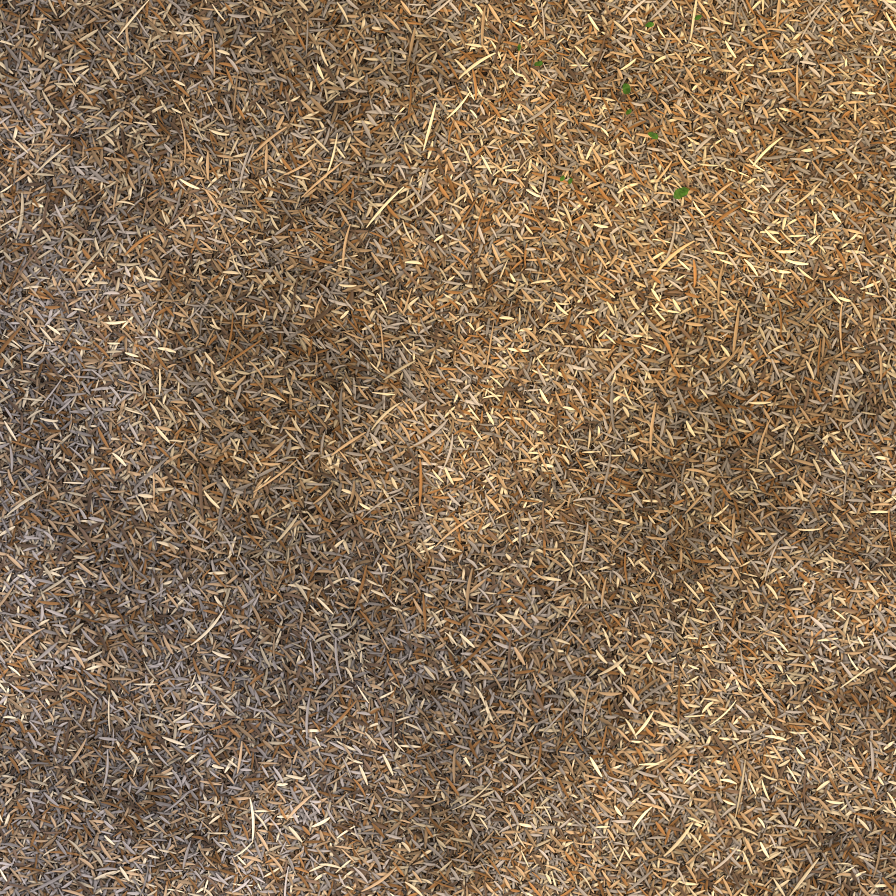
Reproduce this texture procedurally as a three.js fragment shader.

```glsl
varying vec2 vUv;

const int LAYERS = 30;
const int STALK_LAYERS = 2;
const float STALK_SCALE = 2.2;
const vec2 CELL = vec2(0.030, 0.011);
const float BLADE_WIDTH = 0.0015;
const float EDGE = 0.0008;
const float SHADOW = 0.24;
const float SHADOW_REACH = 0.0022;
const int SPRIGS = 10;
const vec2 SPRIG_CENTER = vec2(0.68, 0.88);
const vec2 SPRIG_SPREAD = vec2(0.22, 0.24);

const vec3 SOIL = vec3(0.22, 0.165, 0.125);
const vec3 TAN = vec3(0.68, 0.555, 0.42);
const vec3 GREY = vec3(0.63, 0.575, 0.53);
const vec3 RUST = vec3(0.57, 0.405, 0.25);
const vec3 PALE = vec3(0.86, 0.765, 0.62);
const vec3 DARK = vec3(0.44, 0.35, 0.28);
const vec3 LEAF = vec3(0.25, 0.42, 0.14);
const vec3 WARM_TINT = vec3(1.05, 0.99, 0.86);
const vec3 COOL_TINT = vec3(0.97, 0.99, 1.06);

float hash(vec2 p) {
  return fract(sin(dot(p, vec2(127.1, 311.7))) * 43758.5453);
}

vec3 hash3(vec2 p) {
  float s = dot(p, vec2(127.1, 311.7));
  return fract(sin(vec3(s, s + 1.3, s + 2.9)) * vec3(43758.5453, 22578.15, 19642.35));
}

float noise(vec2 p) {
  vec2 i = floor(p);
  vec2 f = fract(p);
  f = f * f * (3.0 - 2.0 * f);
  return mix(mix(hash(i), hash(i + vec2(1.0, 0.0)), f.x),
             mix(hash(i + vec2(0.0, 1.0)), hash(i + 1.0), f.x), f.y);
}

float fbm(vec2 p) {
  return 0.5 * noise(p) + 0.3 * noise(p * 2.3 + 7.1) + 0.2 * noise(p * 5.1 + 3.7);
}

mat2 rotation(float a) {
  return mat2(cos(a), sin(a), -sin(a), cos(a));
}

vec3 strawColor(float pick) {
  if (pick < 0.32) return TAN;
  if (pick < 0.60) return GREY;
  if (pick < 0.73) return RUST;
  if (pick < 0.88) return PALE;
  return DARK;
}

// One layer of blades in staggered rows: rgb is light added, a is light let through
vec4 strawLayer(vec2 p, float id, float scale, float light, float keep) {
  vec2 size = CELL * scale;
  vec2 g = rotation(id * 2.4) * p / size + vec2(id * 3.71, id * 5.13);
  g.x += hash(vec2(floor(g.y), id));
  vec2 cell = floor(g);
  vec3 form = hash3(cell + id * 7.9);
  vec3 look = hash3(cell + id * 5.3 + 57.7);
  if (look.z > keep) return vec4(0.0, 0.0, 0.0, 1.0);

  // Tilted, bent and tapered blade
  vec2 q = (g - cell - 0.5) * size;
  float border = 0.5 * size.y - abs(q.y);
  float halfLength = size.x * mix(0.2, 0.45, form.x);
  q.x -= (fract(form.x * 37.0) - 0.5) * (size.x - 2.0 * halfLength);
  q.y -= (form.y - 0.5) * 0.25 * size.y;
  q.y -= (form.z - 0.5) * 0.46 * q.x;
  float t = q.x / halfLength;
  q.y -= (fract(form.z * 29.0) - 0.5) * 0.25 * halfLength * t * t;
  float width = BLADE_WIDTH * mix(0.65, 1.3, fract(form.y * 31.0));
  float d = max(abs(q.y) - width * (1.0 - 0.6 * t * t), abs(q.x) - halfLength);

  float cover = 1.0 - smoothstep(-EDGE, EDGE, d);
  float shade = SHADOW * (1.0 - smoothstep(-0.0005, SHADOW_REACH, d - 0.0004));
  shade *= smoothstep(0.0, 0.001, border);
  float side = clamp(q.y / width, -1.0, 1.0);
  vec3 blade = strawColor(look.x) * light * mix(0.8, 1.2, look.y) * (1.0 + 0.1 * side);
  return vec4(blade * cover, (1.0 - cover) * (1.0 - shade));
}

// A few small green leaves gathered around one spot
vec3 addSprigs(vec3 color, vec2 p) {
  vec2 local = p - SPRIG_CENTER;
  if (max(abs(local.x), abs(local.y)) > 0.15) return color;
  float ragged = 0.8 + 0.4 * noise(p * 240.0);
  for (int i = 0; i < SPRIGS; i++) {
    vec3 r = hash3(vec2(float(i) * 3.1, 8.7));
    vec2 q = rotation(r.z * 6.2832) * (local - (r.xy - 0.5) * SPRIG_SPREAD);
    float d = length(q * vec2(1.0, 1.8)) - ragged * mix(0.003, 0.011, r.z * r.z);
    color = mix(color, LEAF * ragged, 0.85 * (1.0 - smoothstep(-EDGE, EDGE, d)));
  }
  return color;
}

void main() {
  vec2 p = vUv;
  float broad = fbm(p * 5.0 + 2.3);
  float patches = smoothstep(0.25, 0.7, broad + 0.12 * (p.x - 0.5));
  float warmth = smoothstep(0.1, 0.9, 0.6 * p.x + 0.25 * p.y + 0.4 * (noise(p * 4.0 + 31.0) - 0.3));
  vec2 warped = p + 0.02 * vec2(noise(p * 6.0 + 11.0), noise(p * 6.0 + 23.0));

  // Straw from the top down until nothing below shows, then soil
  vec3 color = vec3(0.0);
  float through = 1.0;
  for (int i = 0; i < LAYERS; i++) {
    float depth = float(i) / float(LAYERS - 1);
    bool stalk = i < STALK_LAYERS;
    float keep = stalk ? 0.2 : mix(mix(0.6, 0.97, patches), 0.97, depth);
    vec4 straw = strawLayer(warped, float(i) + 1.0, stalk ? STALK_SCALE : 1.0, mix(1.2, 0.7, depth), keep);
    color += through * straw.rgb;
    through *= straw.a;
    if (through < 0.02) break;
  }
  color += through * SOIL;
  color = addSprigs(color, p);

  // Broad patches of shade and warmth
  color *= mix(0.86, 1.10, patches) * mix(COOL_TINT, WARM_TINT, warmth);
  gl_FragColor = vec4(clamp(color, 0.0, 1.0), 1.0);
}
```
